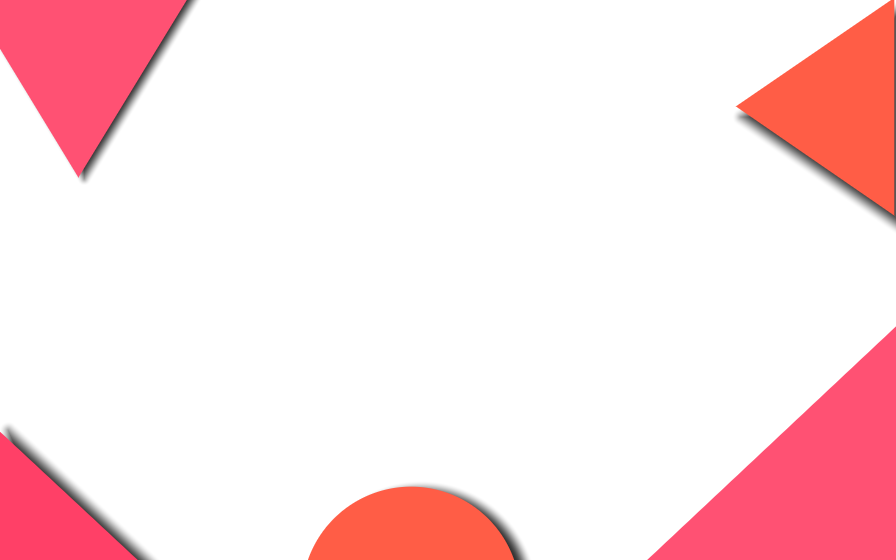
Give the GLSL for this background, as a Shadertoy shader.

```glsl
// Flat paper cut-outs around a white page: triangles at the corners and a
// disc rising from the bottom edge. Signed distances give each shape its
// smooth edge, and an offset, blurred copy of the shape gives its drop shadow.

// Exact signed distance to a triangle, negative inside.
float triangle(vec2 p, vec2 a, vec2 b, vec2 c) {
    vec2 corners[3] = vec2[3](a, b, c);
    float winding = sign((b.x - a.x) * (c.y - a.y) - (b.y - a.y) * (c.x - a.x));
    float nearest = 1e5;
    float inside = 1e5;
    for (int i = 0; i < 3; i++) {
        vec2 edge = corners[(i + 1) % 3] - corners[i];
        vec2 w = p - corners[i];
        vec2 q = w - edge * clamp(dot(w, edge) / dot(edge, edge), 0.0, 1.0);
        nearest = min(nearest, dot(q, q));
        inside = min(inside, winding * (edge.x * w.y - edge.y * w.x));
    }
    return -sqrt(nearest) * sign(inside);
}

float topLeft(vec2 p) {
    return triangle(p, vec2(0.140, 0.683), vec2(0.410, 1.125), vec2(-0.129, 1.125));
}

float topRight(vec2 p) {
    return triangle(p, vec2(1.314, 0.810), vec2(1.597, 0.615), vec2(1.597, 1.004));
}

float bottomLeft(vec2 p) {
    return triangle(p, vec2(-0.002, 0.231), vec2(-0.002, -0.3), vec2(0.568, -0.3));
}

float bottomRight(vec2 p) {
    return triangle(p, vec2(0.836, -0.3), vec2(2.026, -0.3), vec2(2.026, 0.817));
}

float disc(vec2 p) {
    return length(p - vec2(0.734, -0.064)) - 0.195;
}

// Darkens the page by a soft shadow of the given blur radius.
void castShadow(inout vec3 color, float d, float blur) {
    color *= 1.0 - 0.8 * (1.0 - smoothstep(-blur, blur, d));
}

// Fills a shape with an antialiased edge.
void fill(inout vec3 color, float d, vec3 paint) {
    float pixel = 1.0 / iResolution.y;
    color = mix(color, paint, clamp(0.5 - d / pixel, 0.0, 1.0));
}

void mainImage(out vec4 fragColor, in vec2 fragCoord) {
    vec2 p = fragCoord / iResolution.y;
    vec3 pink = vec3(1.0, 0.318, 0.451);
    vec3 rose = vec3(1.0, 0.25, 0.405);
    vec3 coral = vec3(1.0, 0.365, 0.275);
    vec3 color = vec3(1.0);

    // Shadows
    castShadow(color, topLeft(p - vec2(0.0105, -0.002)), 0.013);
    castShadow(color, topRight(p - vec2(0.010, -0.019)), 0.017);
    castShadow(color, bottomLeft(p - vec2(0.017, 0.0)), 0.017);
    castShadow(color, disc(p - vec2(0.018, -0.004)), 0.015);

    // Cut-outs
    fill(color, topLeft(p), pink);
    fill(color, topRight(p), coral);
    fill(color, bottomLeft(p), rose);
    fill(color, bottomRight(p), pink);
    fill(color, disc(p), coral);

    fragColor = vec4(color, 1.0);
}
```
